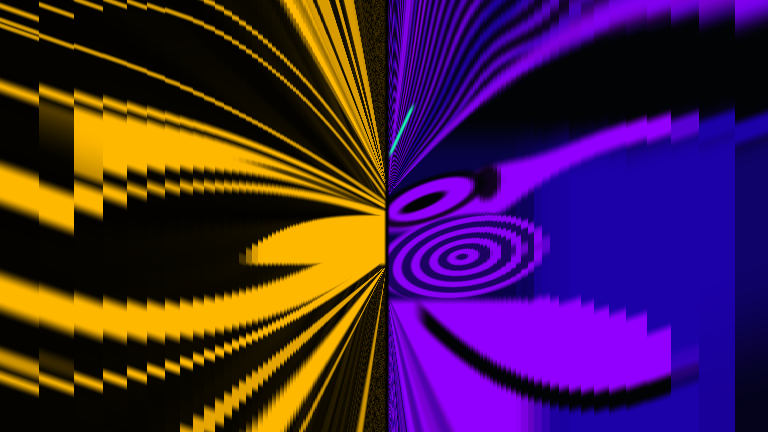
Reproduce this background procedurally as a WebGL 2 fragment shader.

```glsl
#version 300 es
precision highp float;
// Two fans of stepped, warped bands meeting at a dark seam: amber left, violet and blue right.
uniform vec2 u_resolution;
out vec4 fragColor;

const vec3 AMBER = vec3(1, .72, 0), VIOLET = vec3(.57, 0, 1), BLUE = vec3(.11, 0, .66);
const vec3 NAVY = vec3(.03, .01, .27), NIGHT = vec3(.004, .012, .02);

float hash(float n) { return fract(sin(n * 127.1) * 43758.5); }

float noise(float x) {
    return mix(hash(floor(x)), hash(floor(x) + 1.), smoothstep(0., 1., fract(x)));
}

float fade(float a, float b, float v) { return 1. - smoothstep(a, b, v); }

// Soft stripe of given half width around a centre
float band(float v, float centre, float halfWidth, float soft) {
    return fade(halfWidth - soft, halfWidth + soft, abs(v - centre));
}

// Curved ray leaving the seam at a start height
float ray(float d, float start, float slope, float bend) {
    return start + d * (slope + bend * d);
}

// Normalised radius in a tilted ellipse
float ellipse(vec2 p, vec2 centre, vec2 radii, float tilt) {
    vec2 q = p - centre;
    return length(vec2(q.x, q.y - tilt * q.x) / radii);
}

vec3 amberSide(float d, float y) {
    float soft = .03 + .012 * d;

    // Broad upper band with a slanted outer end
    float top = ray(d, 4.57, .545, -.033), low = ray(d, 4.52, .449, -.053);
    float glow = band(y, (top + low) * .5, (top - low) * .5, soft * 1.3);
    glow *= fade(6.1, 7., d - .3 * (y - 6.));
    glow *= 1. - .75 * band(y, ray(d, 4.54, .5, -.043), .05, .04) * fade(2., 3.3, d);

    // Bent band that thickens outwards
    float bent = max(ray(d, 4.52, .33, -.045), 4.45 + (d - 6.6) * .55);
    glow = max(glow, band(y, bent, mix(.08, .4, smoothstep(5., 7.2, d)), soft * 1.4));

    // Thin stepped rays
    glow = max(glow, band(y, ray(d, 4.68, .558, -.032), .04 + .008 * d, soft));
    glow = max(glow, .85 * band(y, ray(d, 4.75, .706, -.031), .045, .04));
    glow = max(glow, .9 * band(y, ray(d, 5., 1.61, -.146), .05, .05));
    glow = max(glow, .85 * band(y, ray(d, 4.85, 1.43, -.125), .045, .04));

    // Steep upper fan
    float rise = (y - 5.1) / d;
    float streak = smoothstep(.35, .6, noise(log(max(rise, .1)) * 16. + .2 * y));
    glow = max(glow, smoothstep(1.68, 1.8, rise) * fade(2.2, 2.6, rise) * (.55 + .45 * streak));
    glow = max(glow, smoothstep(2., 2.4, rise) * fade(5., 8., rise) * streak * .85);

    // Central leaf and long lower sweep
    float leaf = smoothstep(-soft, soft, 4.52 - .03 * d * d * d - y) * smoothstep(3.42, 3.55, y);
    glow = max(glow, leaf * fade(2.6, 3.2, d));
    glow = max(glow, band(y, 2.3 + .068 * (d - 5.) * (d - 5.), .36, soft * 1.5));
    float trail = 1. + .055 * (7. - d) * (7. - d);
    glow = max(glow, band(y, trail, .09, soft));
    glow = max(glow, .8 * band(y, trail + .4, .16, .14) * smoothstep(6.6, 7.4, d));

    // Falling lower rays
    float fall = (3.48 - y) / d;
    glow = max(glow, band(fall, 1.42, .22, .09));
    glow = max(glow, .9 * band(fall, .88, .07, .03));
    glow = max(glow, .8 * band(fall, 1.95, .06, .05));
    glow = max(glow, .8 * band(fall, 6.2, .7, .5));

    // Faint brown streaks close to the seam
    float haze = noise((y - 4.5) / d * 9.) * exp(-.45 * d) * .25;
    return mix(vec3(.012, .008, 0), AMBER, max(glow, haze));
}

vec3 violetSide(float d, float y, float comb) {
    vec2 p = vec2(d, y);
    // Blue mass on a night ground
    vec3 col = mix(NIGHT, NAVY, fade(5.6, 6.6, y));
    float mass = smoothstep(2.3, 3.9, d + .5 * comb) * fade(5., 6.3, y - .08 * d + .3 * comb);
    col = mix(col, BLUE, mass * (1. - .65 * smoothstep(6.7, 7.6, d + .5 * comb)));
    col = mix(col, NIGHT, .8 * smoothstep(6.6, 7.8, d) * fade(.5, 3.5, y));

    // Upper fan of rippled rays
    float slope = (y - 4.9 + .085 * d * d) / d, lane = log(max(slope, .1));
    float ripple = .5 + .5 * sin(lane * 48. + 2.5 * sin(1.7 * d + y));
    vec3 fan = mix(NIGHT, mix(BLUE, VIOLET, noise(lane * 9. + 4.)), .15 + .75 * ripple);
    fan = mix(fan, VIOLET, .85 * max(band(slope, 1.21, .07, .07), band(slope, 9., 1.5, 1.5)));
    col = mix(col, fan, smoothstep(1.08, 1.18, slope));

    // Rising violet band fading into blue
    float centre = 4.4 + 1.95 * smoothstep(0., 6., d);
    float rising = band(y, centre, .22 + .33 * exp(-(d - 2.) * (d - 2.)), .13);
    col = mix(col, mix(VIOLET, BLUE, smoothstep(5.6, 6.8, d)), rising);
    col = mix(col, NIGHT, .9 * fade(.6, 1.2, ellipse(p, vec2(2.1, 5.2), vec2(.3, .4), .2)));

    // Upper curl with dark rim and core, then lower curl of nested stripes
    float curl = ellipse(p, vec2(.9, 4.85), vec2(.95, .38), .32);
    col = mix(col, NIGHT, .85 * fade(1.1, 1.35, curl));
    col = mix(col, VIOLET, fade(.85, 1.05, curl));
    col = mix(col, NIGHT, fade(.7, 1.2, ellipse(p, vec2(.75, 4.78), vec2(.5, .14), .4)));
    float whorl = ellipse(p, vec2(1.55, 3.65), vec2(1.8, .88), .14);
    float rings = smoothstep(-.5, .6, sin(whorl * 27. - 2. * d + 1.5 * sin(2. * y)));
    col = mix(col, mix(NAVY, VIOLET, .15 + .8 * rings), fade(.92, 1.06, whorl));

    // Large lower violet field cut by a dark curved streak
    float crest = 2.75 - .1 * pow(max(d - 3.2, 0.), 2.) + .25 * comb * smoothstep(2.5, 4., d);
    float cut = .65 + .14 * (d - 4.3) * (d - 4.3), drop = (2.9 - y) / d;
    float field = smoothstep(-.12, .12, crest - y) * fade(6., 6.6, d + .15 * y);
    field *= 1. - smoothstep(2.6, 3.6, d) * fade(cut - .1, cut + .1, y);
    col = mix(col, VIOLET, field);
    col = mix(col, NIGHT, band(y, cut, .2, .12) * smoothstep(.5, .9, d) * fade(5.8, 6.5, d));
    col = mix(col, mix(NIGHT, BLUE, noise(drop * 3.)), smoothstep(1.9, 2.3, drop) * noise(drop * 1.7));

    // Small teal glint
    float glint = band(d, .47 * y - 2.65, .035, .03) * band(y, 6.28, .5, .12);
    return mix(col, vec3(.1, .95, .7), glint);
}

void main() {
    vec2 p = gl_FragCoord.xy / u_resolution * vec2(16, 9);
    float side = p.x - 8.06, d = max(abs(side), .02);
    // Columns narrow towards the seam in perspective
    float column = floor(64. / d + .17), steps = smoothstep(.8, 2., d);
    float stepped = mix(d, 64. / (column + .33), steps);
    float y = p.y + .35 * (stepped - d);
    vec3 col = side < 0. ? amberSide(stepped, y) : violetSide(stepped, y, hash(column) - .5);
    fragColor = vec4(col * smoothstep(0., .07, abs(side)), 1);
}
```
